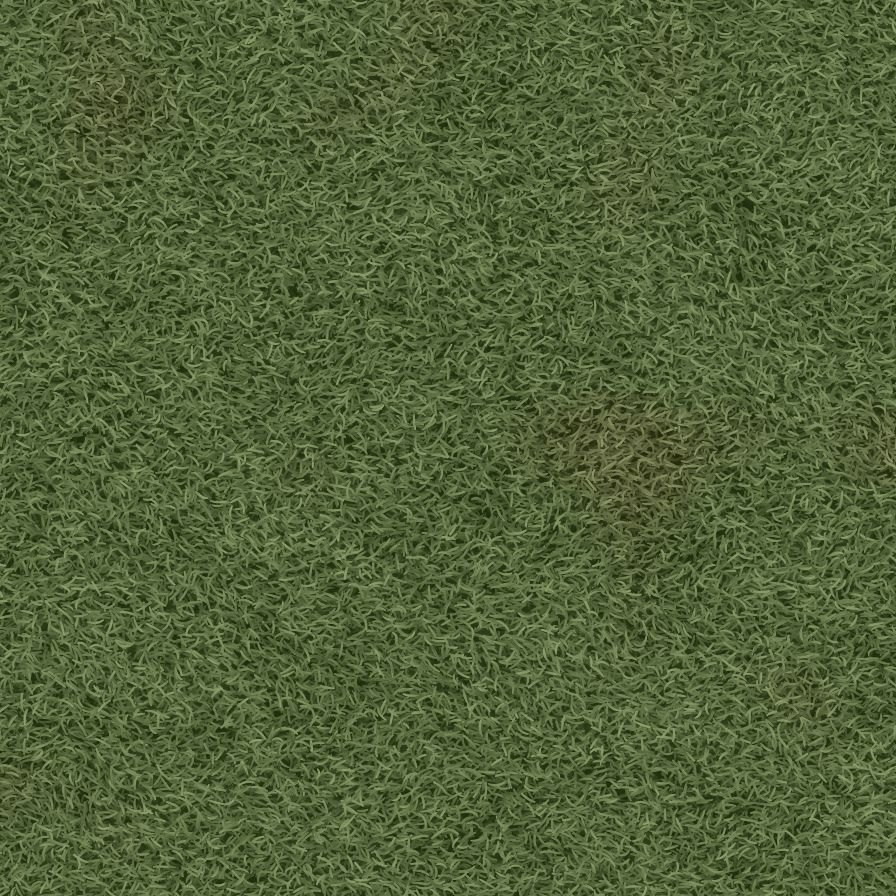
Write a WebGL 1 fragment shader that draws this texture.

```glsl
precision highp float;

uniform vec2 u_resolution;

vec4 hash4(vec2 p) {
  vec4 phase = vec4(dot(p, vec2(127.1, 311.7)), dot(p, vec2(269.5, 183.3)),
                    dot(p, vec2(419.2, 371.9)), dot(p, vec2(73.7, 157.3)));
  return fract(sin(phase) * 43758.55);
}

float cornerSlope(vec2 corner, vec2 offset) {
  return dot(hash4(corner).xy * 2.0 - 1.0, offset);
}

float gradientNoise(vec2 p) {
  vec2 i = floor(p), f = fract(p);
  vec2 s = f * f * f * (f * (f * 6.0 - 15.0) + 10.0);
  vec2 e = vec2(1.0, 0.0);
  float low = mix(cornerSlope(i, f), cornerSlope(i + e, f - e), s.x);
  float high = mix(cornerSlope(i + e.yx, f - e.yx), cornerSlope(i + 1.0, f - 1.0), s.x);
  return mix(low, high, s.y);
}

// Returns coverage in x and position from root to tip (-1 to 1) in y.
vec2 grassBlade(vec2 p, float angle, float halfLength, float bend, float blur) {
  float c = cos(angle), s = sin(angle);
  vec2 local = vec2(c * p.x + s * p.y, c * p.y - s * p.x);
  float along = local.x / halfLength;
  float across = abs(local.y - bend * (along * along - 0.4));
  float halfWidth = 0.115 * (1.0 - 0.35 * along * along);
  float cover = 1.0 - smoothstep(halfWidth - blur, halfWidth + blur, across);
  cover *= 1.0 - smoothstep(halfLength - blur, halfLength + blur, abs(local.x));
  return vec2(cover, clamp(along, -1.0, 1.0));
}

void main() {
  vec2 uv = gl_FragCoord.xy / u_resolution.y;
  float cells = 85.0;
  float blur = 0.6 * cells / u_resolution.y;

  // Slow changes in the lie of the grass
  float lie = 1.6 * gradientNoise(uv * 7.0 + 3.7);
  float tone = -0.06;

  // Layers of blades, from the shaded base to the lit tips
  for (int layer = 0; layer < 7; layer++) {
    float height = float(layer) / 6.0;
    vec2 p = uv * cells + float(layer) * vec2(17.37, 29.61);
    vec2 home = floor(p);
    for (int y = -1; y <= 1; y++) {
      for (int x = -1; x <= 1; x++) {
        vec2 cell = home + vec2(float(x), float(y));
        vec4 place = hash4(cell + float(layer) * 7.0);
        vec4 form = hash4(cell + float(layer) * 13.0 + 51.3);
        float angle = lie + (place.z + place.w - 1.0) * 1.9;
        angle += step(0.5, form.w) * 3.14159;
        vec2 blade = grassBlade(p - cell - place.xy, angle,
                                mix(0.5, 0.85, form.x), (form.y - 0.5) * 0.5, blur);
        float bladeTone = 0.04 + 0.78 * height + 0.6 * (form.z - 0.5) + 0.12 * blade.y;
        tone = mix(tone, bladeTone, blade.x);
      }
    }
  }

  // Uneven light: broad patches, tufts and small hollows
  tone += 0.12 * gradientNoise(uv * 6.0 + 11.0);
  tone += 0.16 * gradientNoise(uv * 19.0 + 5.0);
  tone += 0.22 * gradientNoise(uv * 48.0);
  tone = clamp(tone, -0.15, 1.2);

  vec3 shadeGreen = vec3(0.17, 0.23, 0.09);
  vec3 tipGreen = vec3(0.48, 0.55, 0.36);
  vec3 color = mix(shadeGreen, tipGreen, tone);

  // Faint dry patches
  float dryness = smoothstep(0.15, 0.5, gradientNoise(uv * 5.0 + 23.0));
  color += dryness * vec3(0.015, -0.025, -0.01);

  gl_FragColor = vec4(color, 1.0);
}
```
